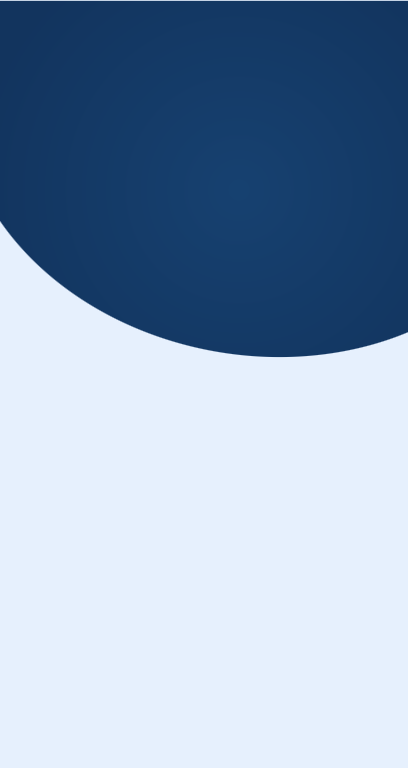
This background is drawn by a Shadertoy shader. Its source:

```glsl
const float ASPECT = 0.53125;               // canvas width over height
const vec3 PALE_BLUE = vec3(0.902, 0.941, 0.992);
const vec3 GLOW_NAVY = vec3(0.088, 0.255, 0.440);
const vec3 DEEP_NAVY = vec3(0.070, 0.203, 0.368);
const vec2 DOME_CENTER = vec2(0.3337, 0.8479);
const vec2 DOME_RADII = vec2(0.3860, 0.3119);
const float DOME_SHEAR = 0.0632;            // downward tilt toward the right
const vec2 GLOW_CENTER = vec2(0.3114, 0.7526);
const float GLOW_RADIUS = 0.352;
const float TOP_LINE = 0.0011;              // thickness of the pale top hairline

// Antialiased coverage of the region where the field is negative
float coverage(float field) {
    return clamp(0.5 - field / max(fwidth(field), 1e-6), 0.0, 1.0);
}

// Implicit field of the sheared ellipse, negative inside
float domeField(vec2 p) {
    vec2 q = p - DOME_CENTER;
    q.y += DOME_SHEAR * q.x;
    return length(q / DOME_RADII) - 1.0;
}

void mainImage(out vec4 fragColor, in vec2 fragCoord) {
    vec2 p = fragCoord / iResolution.xy * vec2(ASPECT, 1.0);

    // Soft radial light within the dome
    float falloff = clamp(distance(p, GLOW_CENTER) / GLOW_RADIUS, 0.0, 1.0);
    vec3 navy = mix(GLOW_NAVY, DEEP_NAVY, falloff);

    // Dome over the pale ground, cut by the top hairline
    float dome = coverage(domeField(p)) * coverage(p.y - (1.0 - TOP_LINE));
    fragColor = vec4(mix(PALE_BLUE, navy, dome), 1.0);
}
```
